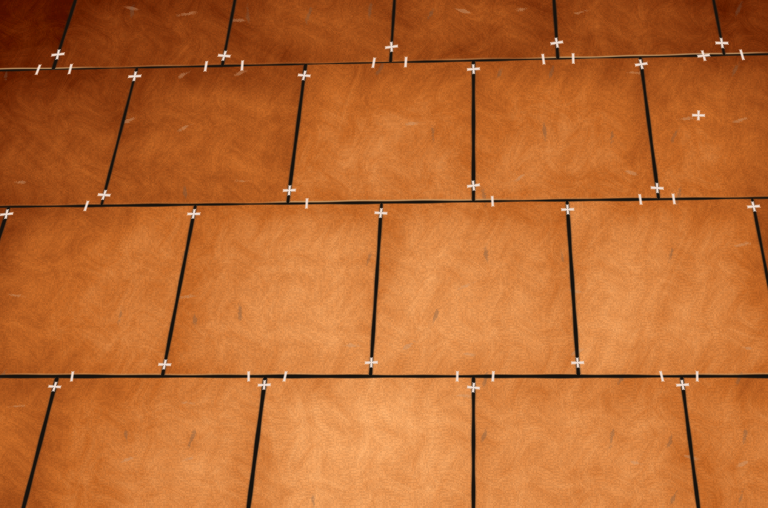
A Shadertoy shader for this texture:

```glsl
// Terracotta floor tiles in running bond, seen in perspective, with open dark joints and pale spacers.

float hash(vec2 p) {
    return fract(sin(dot(p, vec2(127.1, 311.7))) * 43758.5);
}

// Layered, warped sines, roughly -1 to 1
float mottle(vec2 p) {
    float sum = 0.0, amp = 0.5;
    for (int i = 0; i < 6; i++) {
        p = mat2(0.8, 0.6, -0.6, 0.8) * p * 1.75 + 1.2 * sin(p.yx * 1.3 + float(i));
        sum += amp * sin(p.x) * cos(p.y);
        amp *= 0.78;
    }
    return sum;
}

float box(vec2 p, vec2 halfSize) {
    vec2 d = abs(p) - halfSize;
    return max(d.x, d.y);
}

// Plastic cross, slightly turned; a narrow arm.x leaves an upright tick
float spacer(vec2 p, vec2 arm, float seed) {
    p += p.yx * vec2(1.0, -1.0) * (seed - 0.5) * 0.25;
    return min(box(p, vec2(arm.x, 0.0025)), box(p, vec2(0.0025, arm.y)));
}

// Soft edge, never narrower than a pixel
float cover(float d) {
    float soft = max(0.8 / iResolution.y, 0.0021);
    return 1.0 - smoothstep(-soft, soft, d);
}

// Sparse streaks, one candidate per cell
float scuffs(vec2 p, float size) {
    vec2 cell = floor(p / size);
    float seed = hash(cell + 3.7);
    vec2 q = p / size - cell - 0.35 - 0.3 * vec2(seed, hash(cell + 9.1));
    float angle = 0.9 * (hash(cell + 5.3) - 0.3);
    q = mat2(cos(angle), sin(angle), -sin(angle), cos(angle)) * q;
    float streak = 1.0 - smoothstep(0.2, 1.0, length(q * vec2(6.0, 24.0)) + 0.5 * mottle(p * 60.0));
    return streak * step(0.68, seed);
}

void mainImage(out vec4 fragColor, in vec2 fragCoord) {
    // Canvas units: height is 1, y runs down
    vec2 p = vec2(fragCoord.x, iResolution.y - fragCoord.y) / iResolution.y;

    // Perspective: tile pitch grows toward the viewer, far rows tilt
    float pitch = 0.314 + 0.129 * p.y;
    float tiltY = p.y + (p.x - 0.76) * 0.034 * (0.747 - p.y);
    float rowPitch = 0.308 + 0.127 * tiltY;
    float u = (p.x - 0.932) / pitch;
    float v = (2.487 - 1.0 / rowPitch) / 0.3015;
    float rowHeight = 2.374 * rowPitch * rowPitch;

    // Running bond: alternate rows shift by half a tile
    float row = floor(v);
    float a = u - 0.505 * mod(row, 2.0);
    float column = round(a);
    float sideX = (a - column) * pitch;
    float below = (v - row) * rowHeight;
    float above = (1.0 - v + row) * rowHeight;
    float joint = round(v);
    float jointY = (v - joint) * rowHeight;

    // Clay lit from the near middle, each tile a little different
    vec2 tile = vec2(floor(a), row);
    vec2 fall = (p - vec2(0.87, 0.83)) / vec2(0.87, 0.83);
    float light = 0.85 - dot(fall * fall, vec2(0.48, 0.64));
    light += 0.10 * (hash(tile) - 0.5);
    light += 0.09 * mottle(p * 4.0 + tile * 7.3) + 0.07 * mottle(p * 38.0 + tile * 3.1);
    float edge = min(min(fract(a), 1.0 - fract(a)) * pitch, min(below, above));
    light += 0.12 * smoothstep(0.0, 0.09, edge) - 0.09;
    light = clamp(light, -0.25, 1.1);
    vec3 clay = mix(vec3(0.45, 0.17, 0.03), vec3(0.75, 0.40, 0.15), min(light * 2.0, 1.0));
    clay = mix(clay, vec3(0.97, 0.67, 0.41), max(light * 2.0 - 1.0, 0.0));
    clay *= 1.0 + 0.09 * (hash(floor(p * 330.0)) - 0.5);

    // Wear: pale streaks and a few faint grey smudges
    vec3 color = mix(clay, vec3(0.80, 0.62, 0.48), 0.4 * scuffs(p + 0.03, 0.11));
    color = mix(color, vec3(0.45, 0.35, 0.28), 0.35 * scuffs(p.yx + 0.41, 0.12));

    // Joints that thin out in places, with a broken pale lip along the rows
    float wobble = 0.0005 * sin(p.x * 13.0 + joint * 2.0) + 0.0004 * sin(p.x * 47.0);
    float rowWidth = 0.0014 + 0.0016 * smoothstep(0.1, 0.75, p.y) + wobble;
    float lip = smoothstep(-0.2, 0.8, sin(p.x * 5.0 + joint * 2.3) + 0.4 * sin(p.x * 23.0));
    lip *= 1.0 - 0.6 * smoothstep(0.5, 0.8, p.y);
    color = mix(color, vec3(0.76, 0.60, 0.42), (0.15 + 0.75 * lip) * cover(abs(jointY + rowWidth + 0.001) - 0.0018));
    float columnWidth = (0.0075 + 0.002 * hash(vec2(column, row)) + 0.001 * sin(p.y * 60.0)) * pitch;
    color = mix(color, color * 0.75 + 0.04, 0.6 * cover(abs(sideX) - columnWidth - 0.0025));
    float gap = min(abs(jointY) - rowWidth, abs(sideX) - columnWidth);
    color = mix(color, vec3(0.09, 0.07, 0.05), cover(gap));

    // Crosses near both ends of each upright joint
    vec2 id = vec2(column, row);
    float seed = hash(id + 1.3), seed2 = hash(id + 8.9);
    vec2 arm = vec2(0.0125, 0.0095);
    float plastic = spacer(vec2(sideX, below - 0.014 - 0.009 * seed), arm, seed);
    plastic = min(plastic, spacer(vec2(sideX, above - 0.019 - 0.012 * seed2), arm, seed2));

    // Pairs of ticks on the row joints, now and then a cross
    float b = u - (joint < -1.5 ? 0.505 : 0.0);
    float tickX = (b - round(b)) * pitch;
    float tickSeed = hash(vec2(round(b) * 2.0 + step(0.0, tickX), joint + 4.0));
    vec2 tickPos = vec2(abs(tickX) - 0.027 - 0.014 * tickSeed, jointY);
    float tick = spacer(tickPos, vec2(tickSeed > 0.88 ? 0.0125 : 0.0025, 0.010), fract(tickSeed * 7.0));
    plastic = min(plastic, tickSeed > 0.1 ? tick : 1.0);

    // One cross left lying on a tile
    plastic = min(plastic, spacer(p - vec2(1.375, 0.227), arm, 0.6));
    color = mix(color, vec3(0.95, 0.87, 0.82), cover(plastic));

    fragColor = vec4(color, 1.0);
}
```
